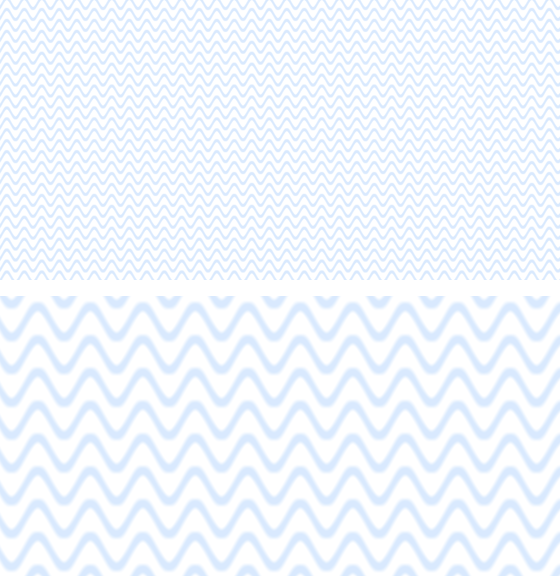
Top: the whole. Bottom: its middle third, enlarged.
Reproduce this pattern procedurally as a Shadertoy shader.

```glsl
// Rows of pale blue sine waves on white, stacked in phase.
// Each row is a cosine curve; the vertical gap to it is divided by the local
// slope length to give a stroke distance, with crests heavier than slopes.

const float TAU = 6.2831853;

const vec3 PAPER = vec3(1.0);
const vec3 WAVE_BLUE = vec3(0.85, 0.915, 0.995);

// All lengths are fractions of the canvas height.
const float WAVELENGTH = 1.0 / 16.0;
const float ROW_SPACING = 1.0 / 25.6;
const float AMPLITUDE = 0.0178;
const float CREST_X = 0.0242;
const float FIRST_CREST_DEPTH = 0.0338;
const float SLOPE_HALF_WIDTH = 0.0037;
const float CREST_HALF_WIDTH = 0.0054;
const float EDGE_SOFTNESS = 0.0031;

// Signed offset to the nearest multiple of the period.
float repeatCentered(float value, float period) {
    return value - period * round(value / period);
}

// Signed distance to the edge of the nearest wave stroke.
float waveStroke(vec2 p, float wavelength, float spacing, float amplitude) {
    float phase = TAU * p.x / wavelength;
    float slope = -amplitude * TAU / wavelength * sin(phase);
    float gap = repeatCentered(p.y - amplitude * cos(phase), spacing);
    float crest = cos(phase) * cos(phase);
    float halfWidth = mix(SLOPE_HALF_WIDTH, CREST_HALF_WIDTH, crest);
    return abs(gap) / sqrt(1.0 + slope * slope) - halfWidth;
}

// Coverage of a shape, softened over at least one pixel.
float coverage(float dist, float softness) {
    float blur = max(softness, 0.5 / iResolution.y);
    return 1.0 - smoothstep(-blur, blur, dist);
}

void mainImage(out vec4 fragColor, in vec2 fragCoord) {
    vec2 canvas = fragCoord / iResolution.y;

    // Anchor a crest column and the first row below the top edge.
    float midline = 1.0 - FIRST_CREST_DEPTH - AMPLITUDE;
    vec2 p = canvas - vec2(CREST_X, midline);

    float stroke = waveStroke(p, WAVELENGTH, ROW_SPACING, AMPLITUDE);
    vec3 color = mix(PAPER, WAVE_BLUE, coverage(stroke, EDGE_SOFTNESS));
    fragColor = vec4(color, 1.0);
}
```
